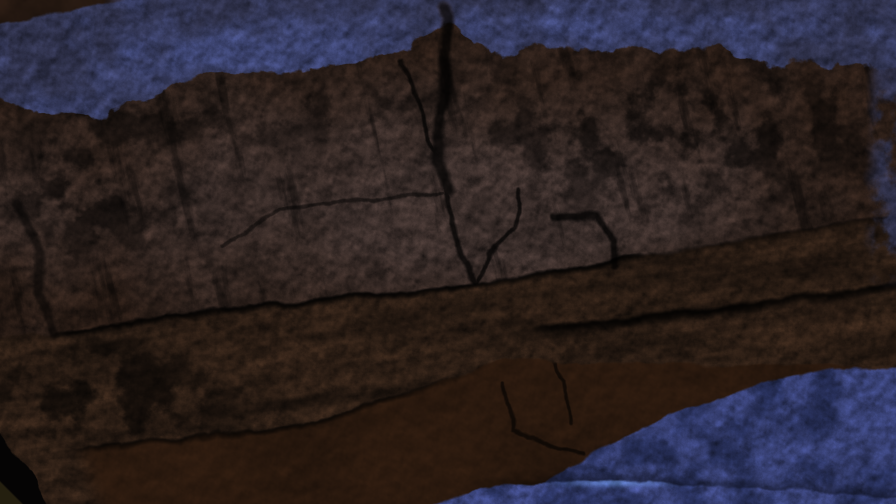
This texture is drawn by a WebGL 1 fragment shader. Its source:

```glsl
precision highp float;
uniform vec2 u_resolution;

float hash(vec2 p) {
  vec3 q = fract(vec3(p.xyx) * 0.1031);
  q += dot(q, q.yzx + 33.33);
  return fract((q.x + q.y) * q.z);
}

float noise(vec2 p) {
  vec2 i = floor(p), f = fract(p);
  f = f * f * (3.0 - 2.0 * f);
  return mix(mix(hash(i), hash(i + vec2(1, 0)), f.x),
             mix(hash(i + vec2(0, 1)), hash(i + vec2(1, 1)), f.x), f.y);
}

float fbm(vec2 p) {
  float sum = 0.0, amp = 0.5;
  for (int i = 0; i < 5; i++) {
    sum += amp * noise(p);
    p = mat2(1.6, 1.2, -1.2, 1.6) * p + 7.3;
    amp *= 0.5;
  }
  return sum;
}

float ramp(float a, float b, float x) {
  return clamp((x - a) / (b - a), 0.0, 1.0);
}

// Height of a piecewise linear outline
float outline(float x, vec4 xs, vec4 ys) {
  float y = mix(ys.x, ys.y, ramp(xs.x, xs.y, x));
  y = mix(y, ys.z, ramp(xs.y, xs.z, x));
  return mix(y, ys.w, ramp(xs.z, xs.w, x));
}

float segment(vec2 p, vec2 a, vec2 b) {
  vec2 d = b - a;
  return length(p - a - d * clamp(dot(p - a, d) / dot(d, d), 0.0, 1.0));
}

// Fracture through four points
float crack(vec2 p, vec4 ab, vec4 cd, float width) {
  float d = min(segment(p, ab.xy, ab.zw), segment(p, ab.zw, cd.xy));
  d = min(d, segment(p, cd.xy, cd.zw));
  return 1.0 - smoothstep(width * 0.3, width + 1.0 / u_resolution.y, d);
}

float blob(vec2 p, vec2 center, vec2 size) {
  vec2 q = (p - center) / size;
  return exp(-dot(q, q));
}

float above(float d) {
  float soft = 0.002 + 0.7 / u_resolution.y;
  return smoothstep(-soft, soft, d);
}

// Dark line, sharp above and fading below
float seam(float d, float width) {
  return smoothstep(width * 0.4 + 0.002, 0.0, d) * smoothstep(-width, 0.0, d);
}

void main() {
  vec2 p = gl_FragCoord.xy / u_resolution * vec2(16.0 / 9.0, 1);
  vec2 q = p + 0.024 * (vec2(fbm(p * 17.0), fbm(p * 17.0 + 40.0)) - 0.48);
  float broad = fbm(p * 5.0 + 3.0), mottle = fbm(p * 19.0 + 11.0);
  float grain = fbm(p * 75.0) - 0.48;
  float bump = fbm(p * 38.0) - fbm(p * 38.0 + vec2(-0.12, 0.3));

  // Outlines of the rock layers
  float top = outline(q.x, vec4(0, 0.2, 0.35, 0.8), vec4(0.8, 0.775, 0.833, 0.895));
  top += 0.055 * blob(q, vec2(0.89, q.y), vec2(0.05, 1)) + 0.01 * ramp(0.8, 0.96, q.x);
  top -= 0.035 * smoothstep(1.4, 1.6, q.x);
  float ledge = outline(q.x, vec4(0.1, 0.35, 0.93, 1.78), vec4(0.335, 0.375, 0.433, 0.572));
  float shelf = mix(0.34, 0.433, ramp(1.04, 1.78, q.x));
  float ground = outline(q.x, vec4(0.14, 0.625, 1, 1.78), vec4(0.108, 0.16, 0.285, 0.27));
  float slab = 0.271 - 0.47 * (1.78 - q.x) * (1.78 - q.x);
  float front = outline(q.x, vec4(0.84, 0.95, 1.2, 1.78), vec4(-0.01, 0.033, 0.05, 0.015));

  // Shaded face, palest in the middle
  float pale = blob(p, vec2(0.68, 0.59), vec2(0.43, 0.22)) + (broad - 0.5) * 0.9;
  pale += 0.75 * blob(p, vec2(1.22, 0.6), vec2(0.38, 0.19)) + 0.35 * blob(p, vec2(0.05, 0.52), vec2(0.16, 0.2));
  vec3 col = mix(vec3(0.155, 0.105, 0.08), vec3(0.235, 0.185, 0.172), clamp(pale, 0.0, 1.0));
  float lower = above(ledge - q.y);
  float strata = fbm(vec2(p.x * 5.0, (p.y - p.x * 0.13) * 40.0));
  col = mix(col, vec3(0.155, 0.105, 0.073) * (0.55 + strata), lower);
  float stain = 0.15 + blob(p, vec2(0.2, 0.62), vec2(0.18, 0.12)) + blob(p, vec2(1.36, 0.74), vec2(0.42, 0.15));
  stain += blob(p, vec2(0.2, 0.22), vec2(0.25, 0.12)) + 0.7 * blob(p, vec2(0.5, 0.78), vec2(0.4, 0.06));
  col *= 1.0 - 0.55 * smoothstep(0.43, 0.62, mottle) * min(stain, 1.0);
  col *= 1.0 + bump * 1.1 + grain * 0.7;
  float streak = fbm(vec2(p.x * 32.0 + p.y * 7.0, p.y * 5.0));
  col *= 1.0 - 0.4 * smoothstep(0.62, 0.8, streak) * (1.0 - lower);

  // Seams and fractures
  float depth = 0.4 + 0.4 * smoothstep(0.4, 0.6, noise(p * 6.0));
  col *= 1.0 - depth * seam(q.y - ledge, 0.014) * smoothstep(0.07, 0.14, p.x);
  col *= 1.0 - 0.8 * seam(q.y - shelf, 0.022) * smoothstep(1.02, 1.1, p.x);
  float gash = crack(q, vec4(0.885, 0.98, 0.88, 0.84), vec4(0.868, 0.69, 0.89, 0.62), 0.016);
  gash = max(gash, crack(q, vec4(0.88, 0.64, 0.895, 0.56), vec4(0.915, 0.5, 0.935, 0.44), 0.007));
  gash = max(gash, crack(q, vec4(0.8, 0.88, 0.83, 0.8), vec4(0.85, 0.72, 0.87, 0.69), 0.005));
  gash = max(gash, crack(q, vec4(1.1, 0.568, 1.185, 0.57), vec4(1.218, 0.52, 1.222, 0.465), 0.008));
  gash = max(gash, crack(q, vec4(1.03, 0.62, 1.02, 0.55), vec4(0.97, 0.5, 0.94, 0.44), 0.005));
  gash = max(gash, 0.7 * crack(q, vec4(0.44, 0.512, 0.555, 0.583), vec4(0.76, 0.607, 0.88, 0.615), 0.004));
  gash = max(gash, 0.7 * crack(q, vec4(0.03, 0.6, 0.08, 0.5), vec4(0.08, 0.42, 0.11, 0.34), 0.012));
  col *= 1.0 - 0.72 * gash;

  // Smooth brown ground
  vec3 earth = vec3(0.155, 0.092, 0.052) * (0.77 + 0.5 * broad + 0.25 * grain + 0.5 * bump);
  float split = crack(q, vec4(1.09, 0.3, 1.12, 0.24), vec4(1.127, 0.19, 1.13, 0.16), 0.004);
  split = max(split, crack(q, vec4(1, 0.235, 1.02, 0.14), vec4(1.08, 0.115, 1.16, 0.1), 0.004));
  col = mix(col, earth * (1.0 - 0.6 * split), above(ground - q.y) * smoothstep(0.17, 0.23, q.x + 0.3 * q.y));
  col *= 1.0 - 0.6 * seam(q.y - ground, 0.012) * ramp(0.1, 0.2, p.x) * ramp(1.0, 0.75, p.x);

  // Shadowed gap in the lower left corner
  col = mix(col, vec3(0.018, 0.014, 0.014), above(0.15 - q.x * 1.55 - q.y));
  col = mix(col, vec3(0.14, 0.12, 0.06), above(0.045 - p.x - p.y));

  // Sky-lit upper surface and right side
  float glow = blob(p, vec2(0.5, 0.895), vec2(0.28, 0.05)) + 0.6 * blob(p, vec2(1.2, 0.94), vec2(0.35, 0.04));
  glow = clamp(glow + (mottle - 0.42) * 1.8, 0.0, 1.0);
  float rough = 1.0 + bump * 0.9 + grain * 0.5;
  vec3 sky = mix(vec3(0.18, 0.19, 0.29), vec3(0.235, 0.265, 0.44), glow) * rough;
  col = mix(col, sky, above(q.y - top + (mottle - 0.48) * 0.06) * (1.0 - 0.75 * gash));
  float corner = above(q.y - 0.955 - 0.18 * q.x) * ramp(0.25, 0.2, q.x);
  col = mix(col, vec3(0.13, 0.085, 0.06) * (0.6 + mottle), corner);
  float side = smoothstep(1.715, 1.75, q.x) * smoothstep(0.42, 0.48, q.y);
  col = mix(col, sky, 0.8 * side * smoothstep(0.32, 0.52, mottle));

  // Blue slabs in the lower right
  vec3 blue = mix(vec3(0.14, 0.17, 0.32), vec3(0.215, 0.25, 0.45), smoothstep(0.3, 0.62, mottle)) * rough;
  col = mix(col, blue, above(slab - q.y));
  col *= 1.0 - 0.4 * ramp(0.02, 0.0, q.y - front) * ramp(0.9, 1.05, p.x);
  vec3 rim = vec3(0.13, 0.2, 0.26) * blob(p, vec2(1.22, 0.042), vec2(0.1, 0.008));
  col = mix(col, blue * 1.08 + rim, above(front - q.y));

  gl_FragColor = vec4(clamp(col, 0.0, 1.0), 1.0);
}
```
